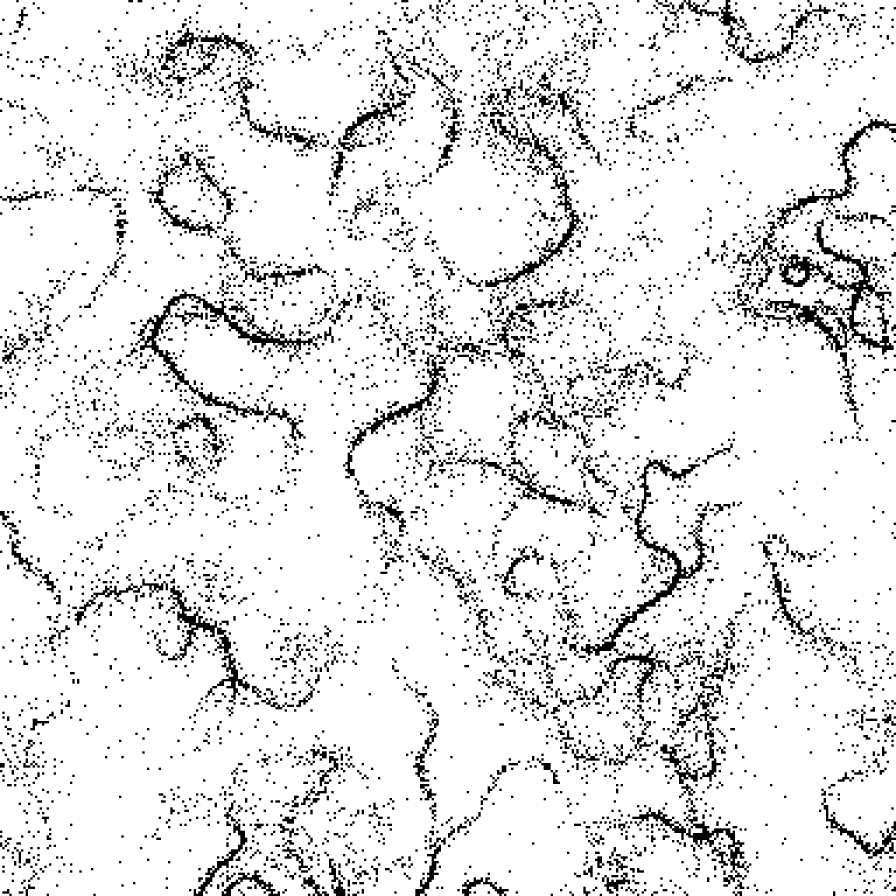
This texture is drawn by a Shadertoy shader. Its source:

```glsl
// Black grains scattered along meandering noise contours on white paper.

const vec3  PAPER       = vec3(1.0);
const vec3  INK         = vec3(0.0);
const float GRAINS      = 384.0;   // grain cells across the canvas
const float CURVE_FREQ  = 6.0;     // size of the large meanders
const float WIGGLE_AMP  = 0.55;    // strength of the small loops
const float PATCH_FREQ  = 4.5;     // size of strong and faint regions
const float CORE_WIDTH  = 0.0024;  // half width of a crisp line
const float CORE_AMOUNT = 0.95;
const vec2  HAZE_WIDTH  = vec2(0.004, 0.020);  // tight to loose
const vec2  HAZE_AMOUNT = vec2(0.55, 0.24);
const float STRAY       = 0.005;   // lone grains in the voids
const int   FIELDS      = 2;       // overlapping families of curves

float hash(vec2 p) {
    uvec2 q = uvec2(ivec2(p)) * uvec2(1597334673u, 3812015801u);
    uint n = (q.x ^ q.y) * 1597334673u;
    n = (n ^ (n >> 15)) * 2246822519u;
    n ^= n >> 13;
    return float(n >> 8) / 16777216.0;
}

float cornerSlope(vec2 corner, vec2 offset) {
    float angle = 6.2831853 * hash(corner);
    return dot(vec2(cos(angle), sin(angle)), offset);
}

// Gradient noise, roughly -0.7 to 0.7
float noise(vec2 p) {
    vec2 i = floor(p), f = p - i;
    vec2 u = f * f * f * (f * (f * 6.0 - 15.0) + 10.0);
    vec2 e = vec2(1.0, 0.0);
    return mix(mix(cornerSlope(i, f), cornerSlope(i + e, f - e), u.x),
               mix(cornerSlope(i + e.yx, f - e.yx),
                   cornerSlope(i + e.xx, f - e.xx), u.x), u.y);
}

// Smooth field whose zero contours are the curves
float curveField(vec2 p, vec2 seed) {
    const mat2 turn = mat2(0.8, 0.6, -0.6, 0.8);
    vec2 q = p * CURVE_FREQ + seed;
    return noise(q) + WIGGLE_AMP * noise(turn * q * 2.1 + 31.7);
}

float contourDistance(vec2 p, vec2 seed) {
    float e = 0.001;
    float n = curveField(p, seed);
    vec2 slope = vec2(curveField(p + vec2(e, 0.0), seed) - n,
                      curveField(p + vec2(0.0, e), seed) - n) / e;
    return abs(n) / (length(slope) + 0.05);
}

// Chance of a grain: crisp core plus haze, varied by region
float grainChance(vec2 p) {
    float empty = 1.0 - STRAY;
    for (int k = 0; k < FIELDS; k++) {
        vec2 seed = vec2(17.3, 42.6) * float(k + 1);
        float d = contourDistance(p, seed);
        vec2 region = p * PATCH_FREQ + seed.yx;
        float strength = smoothstep(-0.3, 0.3, noise(region + 71.2));
        float loose = smoothstep(-0.3, 0.3, noise(region + 138.9));
        float core = CORE_AMOUNT * (1.0 - 0.75 * loose)
                   * exp(-d * d / (CORE_WIDTH * CORE_WIDTH));
        float haze = mix(HAZE_AMOUNT.x, HAZE_AMOUNT.y, loose)
                   * exp(-d / mix(HAZE_WIDTH.x, HAZE_WIDTH.y, loose));
        empty *= 1.0 - strength * min(core + haze, 0.97);
    }
    return 1.0 - empty;
}

void mainImage(out vec4 fragColor, in vec2 fragCoord) {
    float scale = GRAINS / min(iResolution.x, iResolution.y);
    float footprint = min(scale, 1.0);
    vec2 low = fragCoord * scale - 0.5 * footprint;
    vec2 high = low + footprint;
    vec2 base = floor(low);

    // Exact area of each square grain under this pixel
    float ink = 0.0;
    for (int j = 0; j < 2; j++) {
        for (int i = 0; i < 2; i++) {
            vec2 cell = base + vec2(i, j);
            vec2 side = max(min(high, cell + 1.0) - max(low, cell), 0.0);
            float area = side.x * side.y / (footprint * footprint);
            if (area > 0.0001 &&
                hash(cell + 1009.0) < grainChance((cell + 0.5) / GRAINS))
                ink += area;
        }
    }
    fragColor = vec4(mix(PAPER, INK, clamp(ink, 0.0, 1.0)), 1.0);
}
```
